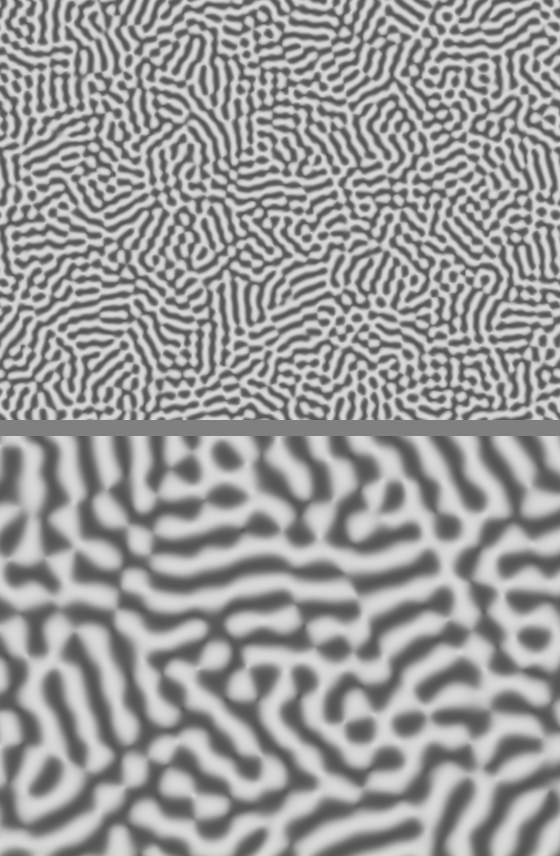
Top: the whole. Bottom: its middle third, enlarged.
Give the GLSL for this pattern, as a Shadertoy shader.

```glsl
// Labyrinth of soft dark stripes on light grey, like a reaction-diffusion skin.
// Scattered wave packets follow a wandering direction field; dividing their sum
// by its local amplitude gives stripes of even width and contrast. It tiles.

const vec2 GRID = vec2(24.0, 18.0);   // wave packets across the canvas
const float WAVE = 6.2831853 * 1.85;  // 1.85 stripes per grid cell

// Two random values in 0..1 for a whole-numbered cell
vec2 hash2(vec2 cell) {
    uvec2 v = uvec2(cell) * 1664525u + 1013904223u;
    v.x += v.y * 1664525u;
    v.y += v.x * 1664525u;
    v ^= v >> 16u;
    v.x += v.y * 1664525u;
    v.y += v.x * 1664525u;
    v ^= v >> 16u;
    return vec2(v & 65535u) / 65536.0;
}

// Dot product of a lattice gradient with the offset to its corner
float corner(vec2 cell, vec2 offset, vec2 period, float seed) {
    float a = 6.2831853 * hash2(mod(cell, period) + seed).x;
    return dot(vec2(cos(a), sin(a)), offset);
}

// Gradient noise that wraps after the given period
float gradientNoise(vec2 p, vec2 period, float seed) {
    vec2 i = floor(p), f = p - i;
    vec2 s = f * f * f * (f * (f * 6.0 - 15.0) + 10.0);
    vec2 e = vec2(1.0, 0.0);
    float low = mix(corner(i, f, period, seed),
                    corner(i + e.xy, f - e.xy, period, seed), s.x);
    float high = mix(corner(i + e.yx, f - e.yx, period, seed),
                     corner(i + e.xx, f - e.xx, period, seed), s.x);
    return mix(low, high, s.y);
}

// Unit vector across the stripes, from two noise scales
vec2 stripeNormal(vec2 p) {
    float a = 5.5 * gradientNoise(p / 3.0, GRID / 3.0, 40.0)
            + 4.0 * gradientNoise(p / 2.0 + 0.5, GRID / 2.0, 90.0);
    return vec2(cos(a), sin(a));
}

// Sum of wave packets, normalised to -1 (dark) .. 1 (light)
float labyrinth(vec2 p) {
    float wave = 0.1;        // slight bias towards light
    vec2 slope = vec2(0.0);
    for (int y = -2; y <= 2; y++) {
        for (int x = -2; x <= 2; x++) {
            vec2 cell = floor(p) + vec2(x, y);
            vec2 id = mod(cell, GRID);
            vec2 center = cell + hash2(id + 200.0);
            vec2 d = p - center;
            float window = max(0.0, 1.0 - dot(d, d) / 4.0);
            if (window > 0.0) {
                window *= window * window;
                vec2 n = stripeNormal(center);
                float phase = WAVE * dot(d, n) + 6.2831853 * hash2(id + 300.0).x;
                wave += window * cos(phase);
                slope -= window * sin(phase) * n;
            }
        }
    }
    return wave / sqrt(wave * wave + dot(slope, slope) + 0.04);
}

void mainImage(out vec4 fragColor, in vec2 fragCoord) {
    float c = labyrinth(fragCoord / iResolution.xy * GRID);

    // Flatten the crests a little, then map to grey
    c += 0.2 * c * (1.0 - c * c);
    fragColor = vec4(vec3(0.592 + 0.258 * c), 1.0);
}
```
